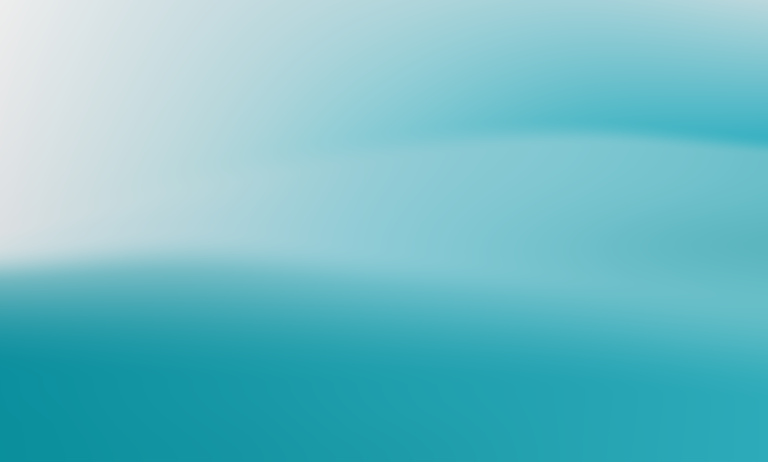
Give the GLSL for this background, as a WebGL 2 fragment shader.

```glsl
#version 300 es
precision highp float;
// Soft teal waves: a pale sky, a misty middle band and a deep lower swell.
// Curved borders and their colours are splines across the width;
// each layer is a vertical blend between two of those colour splines.

#define RIDGE_BLUR_LEFT 0.050
#define RIDGE_BLUR_RIGHT 0.024
#define SWELL_SOFTNESS 0.30
#define SHADE_STRENGTH 0.75
#define SHADE_CENTER vec2(1.02, 0.53)
#define SHADE_SIZE vec2(0.24, 0.085)

uniform vec2 u_resolution;
out vec4 fragColor;

// Heights measured down from the top: ridge, swell start, swell floor
const vec3 BORDERS[5] = vec3[5](
  vec3(0.500, 0.525, 0.82), vec3(0.385, 0.495, 0.83), vec3(0.315, 0.540, 0.835),
  vec3(0.285, 0.590, 0.845), vec3(0.315, 0.640, 0.87));

// Colours from left to right along each border
const vec3 SKY_TOP[5] = vec3[5](
  vec3(0.93, 0.93, 0.93), vec3(0.80, 0.87, 0.885), vec3(0.70, 0.84, 0.86),
  vec3(0.64, 0.82, 0.85), vec3(0.73, 0.845, 0.865));
const vec3 SKY_LOW[5] = vec3[5](
  vec3(0.86, 0.875, 0.885), vec3(0.71, 0.84, 0.855), vec3(0.50, 0.785, 0.825),
  vec3(0.30, 0.72, 0.775), vec3(0.19, 0.685, 0.755));
const vec3 MIST_TOP[5] = vec3[5](
  vec3(0.86, 0.875, 0.885), vec3(0.73, 0.845, 0.86), vec3(0.58, 0.80, 0.835),
  vec3(0.50, 0.78, 0.82), vec3(0.42, 0.75, 0.79));
const vec3 MIST_LOW[5] = vec3[5](
  vec3(0.83, 0.87, 0.88), vec3(0.70, 0.83, 0.855), vec3(0.55, 0.795, 0.835),
  vec3(0.46, 0.765, 0.805), vec3(0.41, 0.75, 0.785));
const vec3 DEEP_TOP[5] = vec3[5](
  vec3(0.045, 0.56, 0.62), vec3(0.085, 0.59, 0.645), vec3(0.12, 0.62, 0.675),
  vec3(0.145, 0.64, 0.70), vec3(0.18, 0.67, 0.725));
const vec3 DEEP_LOW[5] = vec3[5](
  vec3(0.04, 0.56, 0.61), vec3(0.075, 0.58, 0.635), vec3(0.11, 0.605, 0.66),
  vec3(0.145, 0.64, 0.695), vec3(0.18, 0.67, 0.73));

// Catmull-Rom spline through five evenly spaced stops
vec3 spline(vec3 stops[5], float x) {
  float s = clamp(x, 0.0, 1.0) * 4.0;
  int i = min(int(s), 3);
  float f = s - float(i);
  vec3 b = stops[i];
  vec3 c = stops[i + 1];
  vec3 a = i > 0 ? stops[max(i - 1, 0)] : 2.0 * b - c;
  vec3 d = i < 3 ? stops[min(i + 2, 4)] : 2.0 * c - b;
  return b + 0.5 * f * (c - a + f * (2.0 * a - 5.0 * b + 4.0 * c - d
         + f * (3.0 * (b - c) + d - a)));
}

void main() {
  vec2 uv = gl_FragCoord.xy / u_resolution;
  float x = uv.x;
  float depth = 1.0 - uv.y;
  vec3 border = spline(BORDERS, x);
  float ridge = border.x;
  float swell = border.y;
  float seabed = border.z;

  // Sky darkens toward the ridge
  float skyBlend = clamp(depth / ridge, 0.0, 1.0);
  vec3 color = mix(spline(SKY_TOP, x), spline(SKY_LOW, x), skyBlend);

  // Mist below the ridge, with a cool shade at its right end
  float mistBlend = smoothstep(ridge, swell, depth);
  vec3 mist = mix(spline(MIST_TOP, x), spline(MIST_LOW, x), mistBlend);
  vec2 toShade = (vec2(x, depth) - SHADE_CENTER) / SHADE_SIZE;
  float shade = SHADE_STRENGTH * exp(-dot(toShade, toShade));
  mist = mix(mist, vec3(0.34, 0.70, 0.74), shade);
  float blur = mix(RIDGE_BLUR_LEFT, RIDGE_BLUR_RIGHT, x);
  color = mix(color, mist, smoothstep(-blur, blur, depth - ridge));

  // Swell falls quickly at the left and gently at the right
  float fall = clamp((depth - swell) / (seabed - swell), 0.0, 1.0);
  float steep = (1.0 - (1.0 - fall) * (1.0 - fall))
              * smoothstep(-0.05, SWELL_SOFTNESS, fall);
  float gentle = smoothstep(0.0, 1.0, fall);
  float deepBlend = mix(steep, gentle, x);
  float bottomBlend = smoothstep(seabed, 1.0, depth);
  vec3 deep = mix(spline(DEEP_TOP, x), spline(DEEP_LOW, x), bottomBlend);
  color = mix(color, deep, deepBlend);

  fragColor = vec4(clamp(color, 0.0, 1.0), 1.0);
}
```
